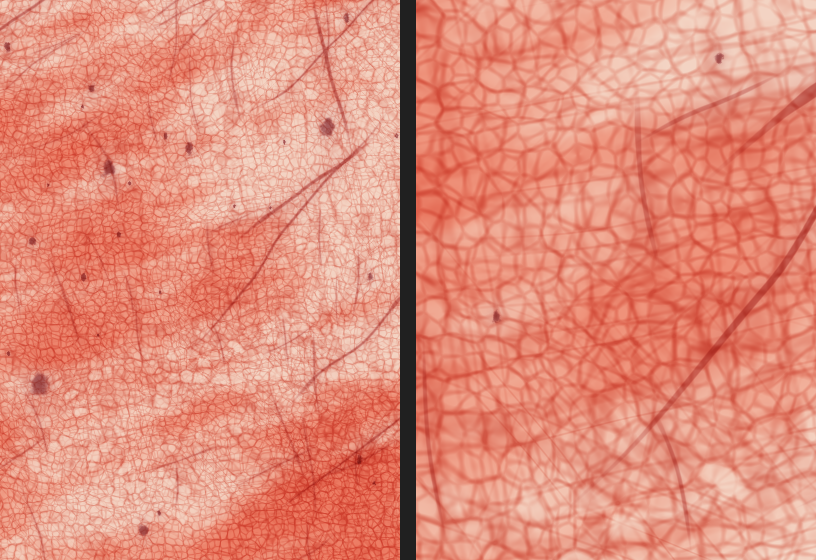
Left: the whole. Right: its middle third, enlarged.
Reproduce this texture procedurally as a WebGL 2 fragment shader.

```glsl
#version 300 es
precision highp float;

uniform vec2 u_resolution;
out vec4 fragColor;

float hash(vec2 p) {
    return fract(sin(dot(p, vec2(127.1, 311.7))) * 43758.5453);
}

vec2 hash2(vec2 p) {
    return vec2(hash(p), hash(p + vec2(37.2, 17.9)));
}

float noise(vec2 p) {
    vec2 cell = floor(p), f = fract(p);
    f = f * f * (3.0 - 2.0 * f);
    return mix(mix(hash(cell), hash(cell + vec2(1, 0)), f.x),
               mix(hash(cell + vec2(0, 1)), hash(cell + vec2(1, 1)), f.x), f.y);
}

float fbm(vec2 p) {
    float sum = 0.0, gain = 0.53;
    for (int i = 0; i < 4; i++) {
        sum += gain * noise(p);
        p = mat2(1.6, 1.2, -1.2, 1.6) * p + 5.3;
        gain *= 0.5;
    }
    return sum;
}

// Rotates so that y runs along a direction measured from the vertical
vec2 alongAxis(vec2 p, float angle) {
    float c = cos(angle), s = sin(angle);
    return vec2(c * p.x - s * p.y, s * p.x + c * p.y);
}

// Cell web: x = gap to the nearest wall, y = random cell value
vec2 cellWeb(vec2 p) {
    vec2 base = floor(p), nearestCell = base;
    float first = 9.0, second = 9.0;
    for (int y = -1; y <= 1; y++) {
        for (int x = -1; x <= 1; x++) {
            vec2 cell = base + vec2(x, y);
            float d = length(cell + 0.1 + 0.8 * hash2(cell) - p);
            if (d < first) {
                second = first;
                first = d;
                nearestCell = cell;
            } else {
                second = min(second, d);
            }
        }
    }
    return vec2(second - first, hash(nearestCell + 71.0));
}

// Fine threads: contour lines of stretched noise, fading in patches
float threads(vec2 p, float angle, float frequency, float seed) {
    vec2 q = alongAxis(p, angle);
    q.x += 0.012 * noise(q * 9.0 + seed);
    float n = noise(q * vec2(frequency, frequency * 0.07) + seed);
    float line = 1.0 - smoothstep(0.0, 0.13, abs(n - 0.5));
    return line * smoothstep(0.38, 0.68, fbm(p * 5.0 + seed));
}

// Tapered, slightly bent strands; a few lean across the field
float strands(vec2 p, vec2 extent, int count, float seed, float reach, float width, float px) {
    float sum = 0.0;
    for (int i = 0; i < count; i++) {
        vec2 key = vec2(float(i) + 1.0, seed);
        vec2 pick = hash2(key + 5.0), size = hash2(key + 11.0);
        float angle = pick.x < 0.62 ? mix(-0.42, 0.08, pick.y) : mix(0.7, 1.3, pick.y);
        vec2 q = alongAxis(p - hash2(key) * extent, angle);
        q.x += 0.024 * (noise(vec2(q.y * 9.0, seed + float(i))) - 0.5);
        float span = reach * mix(0.45, 1.2, size.x);
        float taper = smoothstep(0.0, 0.6, 1.0 - abs(q.y) / span);
        float knots = smoothstep(0.62, 0.95, noise(vec2(q.y * 24.0, float(i) * 3.7)));
        float radius = width * mix(0.4, 1.0, size.y) * (0.5 + taper + 1.3 * knots);
        float core = 1.0 - smoothstep(radius - px, radius + px, abs(q.x));
        float halo = exp(-abs(q.x) / (radius * 4.0));
        sum += taper * (core * 0.75 + halo * 0.25);
    }
    return sum;
}

// Ragged clots, mostly tiny
float clots(vec2 p, vec2 extent, int count, float seed) {
    float sum = 0.0;
    for (int i = 0; i < count; i++) {
        vec2 key = vec2(float(i) + 1.0, seed);
        vec2 q = p - hash2(key) * extent;
        float radius = mix(0.003, 0.022, pow(hash(key + 3.0), 5.0));
        float d = length(q * vec2(1.25, 0.8)) / radius + 1.5 * (fbm(q / radius + key) - 0.5);
        sum += (1.0 - smoothstep(0.45, 1.2, d)) * 0.8 + 0.3 * exp(-d * 0.8);
    }
    return sum;
}

void main() {
    float px = 1.0 / u_resolution.y;
    vec2 p = gl_FragCoord.xy * px;
    vec2 extent = vec2(u_resolution.x * px, 1.0);
    vec2 bend = vec2(fbm(p * 14.0), fbm(p * 14.0 + 31.0)) - 0.5;
    vec2 warped = p + 0.022 * bend;

    // Soft stain, thinner at the upper right and richer at the foot
    float wash = fbm(warped * vec2(3.4, 4.6) + 8.0);
    float wisps = fbm(alongAxis(warped, 1.25) * vec2(22.0, 5.0));
    float thin = exp(-7.0 * dot(p - extent * vec2(0.85, 0.86), p - extent * vec2(0.85, 0.86)));
    float foot = 1.0 - smoothstep(0.0, 0.3, p.y);
    float level = 0.55 * wash + 0.45 * wisps - 0.12 * thin + 0.1 * foot;
    float stain = smoothstep(0.3, 0.74, level) * 1.15;

    // Two meshes of fine cells, with some cells left open
    vec2 fine = cellWeb(warped * 84.0);
    vec2 coarse = cellWeb(warped * vec2(44.0, 50.0) + 13.0);
    float mesh = 0.55 * (1.0 - smoothstep(0.0, 0.36, fine.x))
               + 0.62 * (1.0 - smoothstep(0.0, 0.2, coarse.x));
    float open = smoothstep(0.66, 0.9, coarse.y) * smoothstep(0.1, 0.4, coarse.x);
    open *= 1.0 - smoothstep(0.38, 0.56, level);

    // Threads in crossing directions
    float fibre = 0.0;
    for (int i = 0; i < 6; i++) {
        float k = float(i);
        fibre += threads(p, -0.2 + 0.53 * k, 75.0 + 9.0 * k, 19.0 * k + 4.0);
    }

    float strand = strands(p, extent, 7, 23.0, 0.27, 0.0021, px)
                 + 0.65 * strands(p, extent, 38, 61.0, 0.1, 0.0011, px);
    float clot = min(clots(p, extent, 26, 47.0), 1.2);
    float grain = noise(p * 190.0) - 0.5;

    // Layered absorption over the pale ground
    float ink = mesh * (0.65 + 0.5 * stain) + 0.34 * fibre + 0.22 * grain;
    ink = max(ink * (1.0 - 0.6 * open), 0.0);
    stain *= 1.0 - 0.75 * open;
    vec3 absorbed = vec3(0.025, 0.46, 0.58) * stain
                  + vec3(0.085, 0.42, 0.48) * min(ink, 1.6)
                  + vec3(0.2, 0.62, 0.62) * min(strand, 1.3)
                  + vec3(0.36, 0.8, 0.72) * clot;
    vec3 ground = vec3(0.955, 0.83, 0.765);
    fragColor = vec4(ground * exp(-absorbed), 1.0);
}
```
